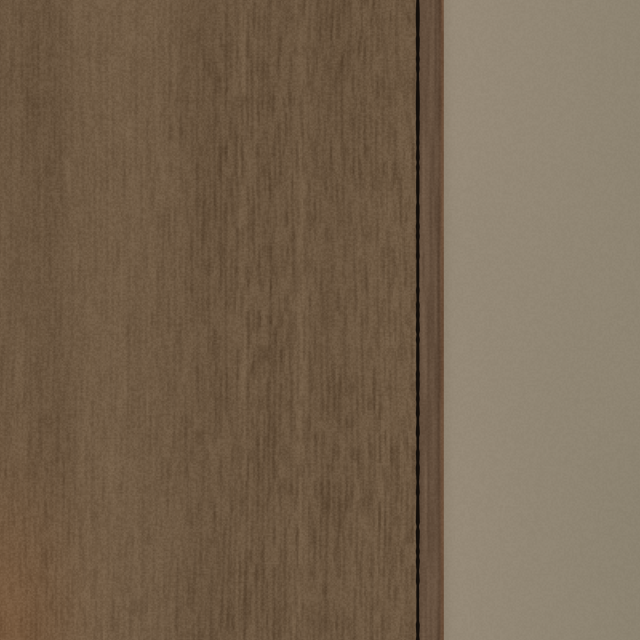
Reproduce this texture procedurally as a three.js fragment shader.

```glsl
// Brown wood veneer with fine vertical grain, a dark shadow gap, a narrow
// wooden edge strip and a smooth taupe panel on the right.
// Grain is layered stretched value noise over broad darker and lighter bands.
varying vec2 vUv;

const float GAP_X = 0.6528;
const float GAP_HALF = 0.0026;
const float PANEL_X = 0.6935;
const float SOFT = 0.0012;
const float PORE_FREQ = 112.0;
const float SPECKLE_FREQ = 400.0;

const vec3 WOOD_DARK = vec3(0.335, 0.260, 0.185);
const vec3 WOOD_LIGHT = vec3(0.465, 0.382, 0.292);
const vec3 WARM_TINT = vec3(0.035, 0.002, -0.015);
const vec3 GAP_COLOR = vec3(0.075, 0.055, 0.040);
const vec3 STRIP_DARK = vec3(0.315, 0.240, 0.180);
const vec3 STRIP_LIGHT = vec3(0.450, 0.365, 0.290);
const vec3 PANEL_LIGHT = vec3(0.595, 0.545, 0.475);
const vec3 PANEL_DARK = vec3(0.545, 0.510, 0.438);

float hash(vec2 p) {
  p = fract(p * vec2(0.1031, 0.1137));
  p += dot(p, p.yx + 33.33);
  return fract((p.x + p.y) * p.x * 57.31);
}

float noise(vec2 p) {
  vec2 i = floor(p);
  vec2 f = fract(p);
  f = f * f * (3.0 - 2.0 * f);
  float low = mix(hash(i), hash(i + vec2(1.0, 0.0)), f.x);
  float high = mix(hash(i + vec2(0.0, 1.0)), hash(i + vec2(1.0, 1.0)), f.x);
  return mix(low, high, f.y);
}

// Soft vertical band centred on c with half width w.
float band(float x, float c, float w) {
  float d = (x - c) / w;
  return exp(-d * d);
}

// Broad lightness of the veneer across its width.
float broadTone(vec2 p) {
  float x = p.x + 0.012 * (noise(vec2(3.0, p.y * 3.0)) - 0.5);
  float t = 0.63;
  t -= 0.15 * band(x, 0.065, 0.035);
  t += 0.10 * band(x, 0.165, 0.075);
  t -= 0.13 * band(x, 0.325, 0.045);
  t += 0.13 * band(x, 0.377, 0.006);
  t -= 0.11 * band(x, 0.425, 0.030);
  t += 0.15 * band(x, 0.470, 0.007);
  t -= 0.13 * band(x, 0.515, 0.035);
  t += 0.06 * band(x, 0.625, 0.025);
  return t + 0.12 * (noise(vec2(x * 24.0, p.y * 2.2)) - 0.5);
}

// Dashed pores in nearly regular columns, denser in the dark bands.
float pores(vec2 p) {
  float wander = 1.3 * noise(p * vec2(9.0, 3.5));
  float column = p.x * PORE_FREQ + wander;
  float stripe = 0.5 + 0.5 * cos(6.2832 * column);
  float dash = noise(vec2(floor(column + 0.5) * 7.3, p.y * 30.0));
  float fine = noise(vec2(p.x * 230.0 + wander, p.y * 38.0));
  float density = 0.5 + 0.35 * smoothstep(0.25, 0.40, p.x)
                + 0.3 * (noise(p * vec2(14.0, 4.0)) - 0.5);
  return density * (0.65 * stripe * smoothstep(0.2, 0.75, dash)
                  + 0.5 * smoothstep(0.45, 0.85, fine));
}

vec3 veneer(vec2 p, float speckle) {
  float strands = noise(vec2(p.x * 150.0, p.y * 7.0)) - 0.5;
  float tone = broadTone(p) + 0.14 - 0.56 * pores(p) + 0.17 * strands;
  vec3 c = mix(WOOD_DARK, WOOD_LIGHT, clamp(tone, -0.1, 1.1));
  float corner = exp(-dot(p * vec2(9.0, 4.5), p * vec2(9.0, 4.5)));
  return c + WARM_TINT * corner + 0.055 * speckle;
}

vec3 edgeStrip(vec2 p, float speckle) {
  float grain = noise(vec2(p.x * 260.0, p.y * 12.0));
  float x = (p.x - GAP_X) / (PANEL_X - GAP_X);
  float tone = 0.30 + 0.5 * grain + 0.15 * band(x, 0.25, 0.15);
  tone -= 0.30 * band(x, 0.83, 0.07);
  vec3 c = mix(STRIP_DARK, STRIP_LIGHT, tone);
  return c + WARM_TINT * band(x, 0.95, 0.08) + 0.035 * speckle;
}

vec3 panel(vec2 p, float speckle) {
  float x = (p.x - PANEL_X) / (1.0 - PANEL_X);
  float shade = 0.12 + 0.65 * x + 0.20 * (1.0 - p.y) * x;
  shade += 0.20 * (noise(p * vec2(7.0, 5.0)) - 0.5);
  vec3 c = mix(PANEL_LIGHT, PANEL_DARK, shade);
  c -= 0.025 * band(x, 0.0, 0.035);
  return c + 0.022 * speckle;
}

void main() {
  vec2 p = vUv;
  float speckle = noise(p * SPECKLE_FREQ) - 0.5;
  vec3 color = veneer(p, speckle);
  color = mix(color, edgeStrip(p, speckle), smoothstep(-SOFT, SOFT, p.x - GAP_X));
  float ragged = 0.0012 * (noise(vec2(5.0, p.y * 130.0)) - 0.5);
  float gap = abs(p.x - GAP_X) - GAP_HALF - ragged;
  color = mix(GAP_COLOR, color, smoothstep(-SOFT, SOFT, gap));
  color = mix(color, panel(p, speckle), smoothstep(-SOFT, SOFT, p.x - PANEL_X));
  gl_FragColor = vec4(color, 1.0);
}
```
